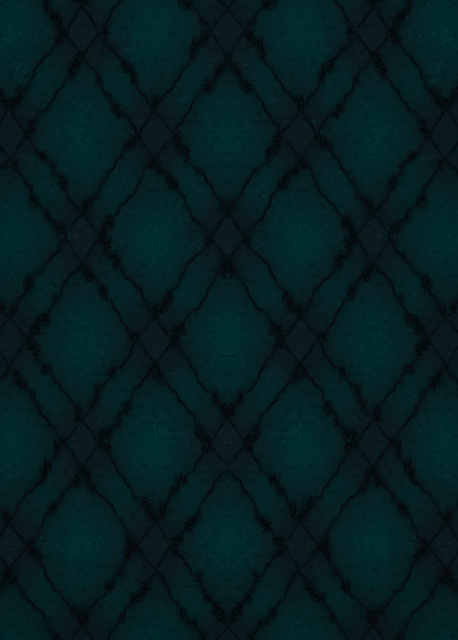
Write a Shadertoy shader that draws this pattern.

```glsl
// Dark teal quilted lattice: diagonal slate bands cross over glowing diamond panels.
// Skewed coordinates turn the bands into integer grid lines; layered sines bend their
// edges, and cellular noise frays the black ink along them. Mirrored left to right.

const vec2 PERIOD = vec2(0.2275, 0.3215);  // diamond size, in canvas heights
const float HALF_BAND = 0.12;              // in lattice units

const vec3 SLATE = vec3(0.043, 0.102, 0.127);
const vec3 TEAL  = vec3(0.002, 0.172, 0.176);
const vec3 INK   = vec3(0.016, 0.034, 0.043);

vec2 hash22(vec2 p) {
    vec3 h = fract(p.xyx * vec3(0.1031, 0.1030, 0.0973));
    h += dot(h, h.yzx + 33.33);
    return fract((h.xx + h.yz) * h.zy);
}

// Distance to the nearest jittered cell point.
float cellular(vec2 p) {
    vec2 cell = floor(p), f = fract(p);
    float nearest = 2.0;
    for (int y = -1; y <= 1; y++)
    for (int x = -1; x <= 1; x++) {
        vec2 o = vec2(x, y);
        nearest = min(nearest, length(o + hash22(cell + o) - f));
    }
    return nearest;
}

// Irregular wave along a line, about -1 to 1.
float waver(float t, float seed) {
    return 0.5 * sin(t * 9.0 + seed * 5.1)
         + 0.3 * sin(t * 21.0 + seed * 2.3 + sin(t * 7.0))
         + 0.2 * sin(t * 47.0 + seed * 8.7);
}

// Cloudy blotches, about -1 to 1.
float mottle(vec2 p) {
    float sum = 0.0, amp = 0.5;
    for (int i = 0; i < 4; i++) {
        p = mat2(0.8, 0.6, -0.6, 0.8) * p * 1.8 + 1.7;
        sum += amp * sin(p.x + 1.3 * sin(p.y)) * cos(p.y + sin(p.x * 0.7));
        amp *= 0.6;
    }
    return sum;
}

// x: ink coverage, y: signed distance past the band edge (positive in the panel).
vec2 bandEdge(float across, float along, float family, float aa) {
    float id = round(across);
    float side = across < id ? -1.0 : 1.0;
    float seed = id * 3.7 + side * 1.9 + family;
    float fromCrossing = abs(along - round(along));
    float outside = smoothstep(0.05, 0.14, fromCrossing);
    float e = abs(across - id) - HALF_BAND
            - (0.008 + 0.02 * outside) * waver(along * 1.2, seed);

    // A thin stroke of uneven weight.
    float weight = 0.62 + 0.3 * waver(along * 1.7, seed + 2.0);
    float stroke = weight * (1.0 - smoothstep(0.003, 0.011 + aa, abs(e)));

    // Smoky clots with hairs; they gather at the panel corners and leave crossings clear.
    float corner = exp(-pow((fromCrossing - 0.17) / 0.07, 2.0));
    float clot = smoothstep(-0.2, 0.75, waver(along * 0.9 + 0.3, seed + 4.0) + 0.6 * corner);
    clot *= mix(0.25, 1.0, outside);
    float hair = cellular(vec2(along * 62.0 + e * 30.0, e * 20.0) + seed * 7.0);
    float reach = 0.018 + 0.06 * clot * (0.4 + 0.9 * hair);
    float smoke = clot * (1.0 - smoothstep(0.1 * reach, reach + aa, abs(e - 0.008)));
    smoke *= 0.45 + 0.75 * smoothstep(0.2, 0.65, hair);
    return vec2(clamp(max(stroke, smoke), 0.0, 1.0), e);
}

// Faint light flecks in some of the cells.
float flecks(vec2 p, float aa) {
    float chance = smoothstep(0.2, 0.6, mottle(p * 0.3));
    return chance * (1.0 - smoothstep(0.08, 0.13 + aa, cellular(p)));
}

void mainImage(out vec4 fragColor, in vec2 fragCoord) {
    float aspect = iResolution.x / iResolution.y;
    vec2 pos = fragCoord / iResolution.y - vec2(0.497 * aspect, 0.629);
    pos.x = abs(pos.x);

    // Lattice: bands lie where either skewed coordinate is an integer.
    vec2 p = pos / PERIOD;
    vec2 uv = vec2(p.x + p.y, p.x - p.y);
    vec2 offset = abs(uv - round(uv));
    float aa = length(1.0 / PERIOD) / iResolution.y;

    vec2 edgeU = bandEdge(uv.x, uv.y, 0.0, aa);
    vec2 edgeV = bandEdge(uv.y, uv.x, 11.3, aa);
    float panel = smoothstep(-aa, aa, min(edgeU.y, edgeV.y));

    // Panels glow from the centre, bands halfway between crossings.
    vec2 fromCentre = 0.5 - offset;
    float panelGlow = exp(-7.0 * dot(fromCentre, fromCentre));
    float bandGlow = 0.6 * smoothstep(0.13, 0.48, max(offset.x, offset.y));
    float cloud = mottle(pos * 22.0);
    float glow = mix(bandGlow, panelGlow, panel) + 0.14 * cloud;
    vec3 color = mix(SLATE, TEAL, clamp(glow, 0.0, 1.0));

    // Worn surface: fine grain, dark scuffs and light flecks.
    float grain = cellular(pos * vec2(110.0, 150.0));
    color *= 0.94 + 0.14 * grain;
    color *= 1.0 - 0.16 * smoothstep(0.25, 0.6, mottle(pos * vec2(75.0, 110.0)));
    color += vec3(0.01, 0.045, 0.045) * flecks(pos * 85.0, 85.0 / iResolution.y);

    // Soft shadow beside the edges, then the ragged ink.
    float clear = smoothstep(0.06, 0.2, max(offset.x, offset.y));
    float shadow = 0.26 * clear * exp(-22.0 * min(abs(edgeU.y), abs(edgeV.y)));
    color = mix(color, INK, shadow);
    color = mix(color, INK, max(edgeU.x, edgeV.x));

    // Slight falloff toward the sides and the bottom.
    color *= 1.0 - 0.4 * pos.x * pos.x - 0.1 * smoothstep(-0.4, -0.65, pos.y);
    fragColor = vec4(color, 1.0);
}
```
